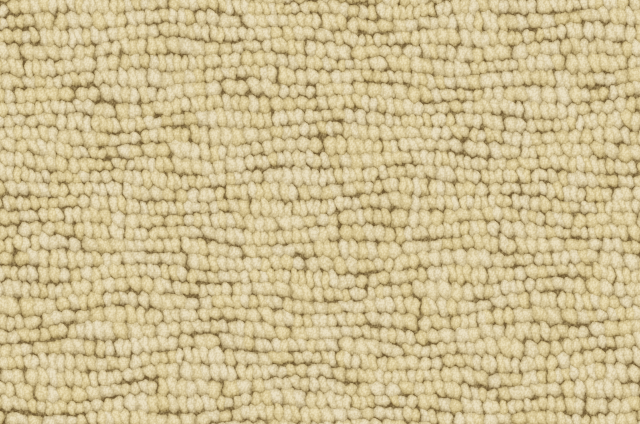
Write a Shadertoy shader that draws this texture.

```glsl
// Cream loop-pile carpet: wavy rows of plump, tilted yarn loops.
// Each loop is a rounded height bump; the tallest one wins, and its height
// and upper side set the tone. Fine cellular noise adds woolly fibres.

float hash(vec2 p) {
    vec3 q = fract(vec3(p.xyx) * 0.1031);
    q += dot(q, q.yzx + 33.33);
    return fract((q.x + q.y) * q.z);
}

// Distance to the nearest scattered point
float cellular(vec2 p) {
    vec2 cell = floor(p);
    float nearest = 2.0;
    for (int j = -1; j <= 1; j++)
    for (int i = -1; i <= 1; i++) {
        vec2 id = cell + vec2(i, j);
        vec2 point = id + vec2(hash(id), hash(id + 71.7));
        nearest = min(nearest, length(point - p));
    }
    return nearest;
}

// Alternating plump and thin runs along one row, 0 to 1
float plumpness(float x, float row) {
    float phase = 6.283 * hash(vec2(row, 5.0));
    float wave = sin(x * 15.0 + phase) + 0.8 * sin(x * 37.0 + phase * 3.0);
    return smoothstep(-1.3, 1.1, wave);
}

// x: height of the top loop, y: position up its side, z: its random value
vec3 loopPile(vec2 p) {
    // Rows wander gently, outlines wobble slightly
    float y = p.y * 30.0 + 0.25 * sin(p.x * 6.0 + p.y * 9.0)
            + 0.16 * sin(p.x * 19.0 - p.y * 23.0)
            + 0.06 * sin(p.x * 210.0 + p.y * 130.0);
    float x = p.x + 0.002 * sin(p.y * 190.0 + p.x * 83.0);

    // Short backing fibres fill the gaps between rows
    vec3 top = vec3(0.34 - 0.3 * cellular(p * 75.0), -0.5, 0.5);

    for (int j = -1; j <= 1; j++) {
        float row = floor(y) + float(j) + 40.0;
        float pitch = 39.0 + 12.0 * hash(vec2(row, 2.0));
        float along = x * pitch + 0.6 * sin(x * 17.0 + row * 2.4) + 9.0 * hash(vec2(row, 8.0));
        for (int i = -1; i <= 1; i++) {
            vec2 id = vec2(floor(along) + float(i) + 20.0, row);
            float r = hash(id);
            float r2 = hash(id + 37.3);
            float plump = plumpness(x + (id.x - 19.5 - along) / pitch, row);

            vec2 q = vec2(along + 20.0, y + 40.0) - id - 0.5;
            q -= vec2(0.34, 0.22) * (vec2(r, r2) - 0.5);
            q.x += q.y * (0.2 + 0.5 * (r2 - 0.5));
            vec2 radius = vec2(0.6 + 0.1 * r2, mix(0.5, 0.67, plump) + 0.08 * (r - 0.5));
            q /= radius;

            float bump = 1.0 - pow(abs(q.x), 2.2) - pow(abs(q.y), 2.4);
            float height = sqrt(max(bump, 0.0)) * (0.94 + 0.06 * plump);
            if (height > top.x) top = vec3(height, q.y, fract(r * 7.0 + r2));
        }
    }
    return top;
}

vec3 carpet(vec2 p) {
    vec3 pile = loopPile(p);

    // Slanted strands and fine speckle
    float strands = cellular(mat2(0.94, 0.34, -0.34, 0.94) * p * vec2(190.0, 95.0));
    float speckle = cellular(p * 210.0 + 13.0);
    float fibre = 0.24 * (0.47 - strands) + 0.28 * (0.47 - speckle);
    float tone = pile.x + 0.15 * pile.y + 0.07 * (pile.z - 0.5) + fibre - 0.02;

    // Crevice, shaded side, wool and highlight
    vec3 color = mix(vec3(0.43, 0.34, 0.19), vec3(0.68, 0.60, 0.41), smoothstep(-0.08, 0.42, tone));
    color = mix(color, vec3(0.84, 0.775, 0.595), smoothstep(0.34, 0.83, tone));
    color = mix(color, vec3(0.92, 0.875, 0.745), smoothstep(0.76, 1.1, tone));

    // Some loops are warmer, some greyer
    return color + (pile.z - 0.5) * vec3(-0.005, 0.005, 0.05);
}

void mainImage(out vec4 fragColor, in vec2 fragCoord) {
    // Four samples per pixel smooth the loop edges
    vec3 sum = vec3(0.0);
    for (int k = 0; k < 4; k++) {
        vec2 offset = vec2(k % 2, k / 2) * 0.5 - 0.25;
        sum += carpet((fragCoord + offset) / iResolution.y);
    }
    fragColor = vec4(sum / 4.0, 1.0);
}
```
